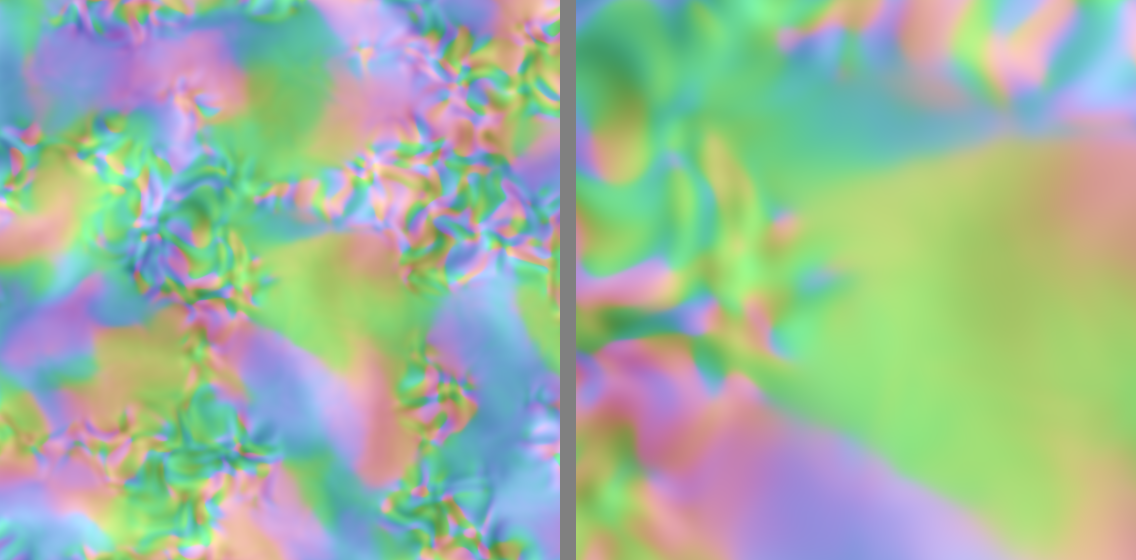
Left: the whole. Right: its middle third, enlarged.
A Shadertoy shader for this texture map:

```glsl
// Iridescent pastel map: two warped noise fields form a vector whose direction
// picks the hue, while a third field shifts the lightness. A broad mask adds
// fine wormy grain in patches and leaves the rest as smooth, soft folds.

const vec3 MEAN_COLOR = vec3(0.615, 0.69, 0.65);
const float HUE_STRENGTH = 0.265;

// Unit gradient from an integer hash of the lattice cell
vec2 cellGradient(vec2 cell) {
    uvec2 q = uvec2(ivec2(cell)) * uvec2(1597u, 3251u);
    uint h = (q.x ^ (q.y << 7)) * 747796u + 28913u;
    h = (h ^ (h >> 15)) * 40503u;
    h = (h ^ (h >> 13)) * 69069u;
    h ^= h >> 16;
    float angle = float(h & 65535u) / 65536.0 * 6.28318;
    return vec2(cos(angle), sin(angle));
}

// Gradient noise, about -0.6 to 0.6; each seed shifts the lattice
float gradientNoise(vec2 p, float seed) {
    p += seed * vec2(17.37, 29.73) + 50.0;
    vec2 cell = floor(p);
    vec2 f = p - cell;
    vec2 u = f * f * f * (f * (f * 6.0 - 15.0) + 10.0);
    float a = dot(cellGradient(cell), f);
    float b = dot(cellGradient(cell + vec2(1, 0)), f - vec2(1, 0));
    float c = dot(cellGradient(cell + vec2(0, 1)), f - vec2(0, 1));
    float d = dot(cellGradient(cell + vec2(1, 1)), f - vec2(1, 1));
    return mix(mix(a, b, u.x), mix(c, d, u.x), u.y);
}

// Bend the plane so that broad shapes become curved bands
vec2 warp(vec2 p, float scale, float amount, float seed) {
    return p + amount * vec2(gradientNoise(p * scale, seed),
                             gradientNoise(p * scale, seed + 1.0));
}

// Broad shapes from one plane, grain from another
float layeredField(vec2 broad, vec2 fine, float rough, float seed) {
    float shape = gradientNoise(broad * 4.6, seed)
                + 0.5 * gradientNoise(broad * 9.5, seed + 1.0);
    float grain = 0.5 * gradientNoise(fine * 19.0, seed + 2.0)
                + 1.05 * gradientNoise(fine * 33.0, seed + 3.0);
    return shape + rough * grain;
}

// Where the grain shows: irregular patches, somewhat denser to the right
float grainMask(vec2 p) {
    float n = gradientNoise(p * 4.0, 41.0)
            + 0.6 * gradientNoise(p * 9.0, 42.0)
            + 0.16 * (p.x - 0.5);
    return 0.08 + 0.92 * smoothstep(-0.14, 0.24, n);
}

// Turn the hue vector and lightness into a pastel color
vec3 pastel(vec2 hue, float light) {
    vec3 tint = vec3(hue.x, -0.3 * (hue.x + hue.y), hue.y);
    return MEAN_COLOR + HUE_STRENGTH * tint + light * vec3(0.7, 1.0, 0.65);
}

void mainImage(out vec4 fragColor, in vec2 fragCoord) {
    vec2 p = fragCoord / iResolution.y;

    vec2 broad = warp(warp(p, 3.0, 0.14, 11.0), 8.0, 0.07, 13.0);
    vec2 fine = warp(p, 13.0, 0.035, 15.0);
    float rough = grainMask(p);

    // Soft normalization keeps the saturation even and sharpens the folds
    vec2 v = vec2(layeredField(broad, fine, rough, 1.0),
                  layeredField(broad, fine, rough, 6.0));
    v += vec2(-0.01, 0.04);
    vec2 hue = v / sqrt(dot(v, v) + 0.02);

    float light = 0.27 * layeredField(broad, fine, 0.85 * rough, 21.0);
    fragColor = vec4(clamp(pastel(hue, light), 0.0, 1.0), 1.0);
}
```
